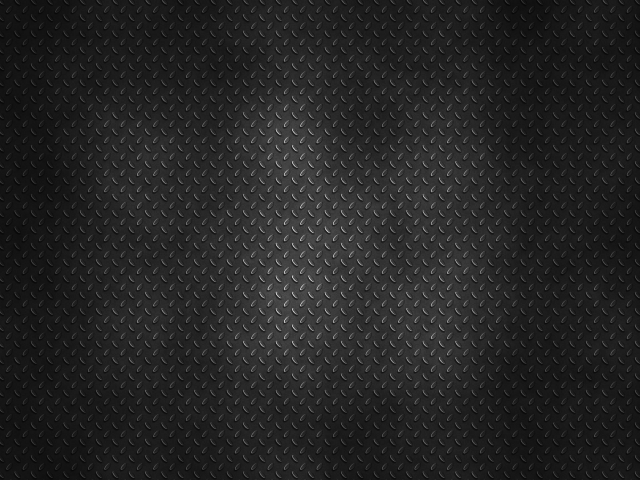
Give the GLSL for this texture, as a WebGL 1 fragment shader.

```glsl
precision highp float;
uniform vec2 u_resolution;

#define REPEATS 39.2
#define PHASE vec2(0.58, 0.83)
#define LUG_RADII vec2(0.27, 0.125)
#define LUG_SLOPE 0.84
#define EDGE_DARK 0.072
#define GLOW_GAIN 0.16
#define GLOW_CENTER vec2(0.515, 0.375)
#define GLOW_SIZE vec2(0.34, 0.33)
#define BLOTCH_PERIOD vec2(0.253, 0.267)
#define LIGHT_DIR vec2(-0.96, -0.28)

float hash(vec2 p) {
  p = fract(p * vec2(0.1031, 0.1137));
  p += dot(p, p.yx + 33.33);
  return fract((p.x + p.y) * p.x * 17.0);
}

float noise(vec2 p) {
  vec2 i = floor(p);
  vec2 f = fract(p);
  f = f * f * (3.0 - 2.0 * f);
  return mix(mix(hash(i), hash(i + vec2(1.0, 0.0)), f.x),
             mix(hash(i + vec2(0.0, 1.0)), hash(i + vec2(1.0, 1.0)), f.x), f.y);
}

float fbm(vec2 p) {
  float sum = 0.0;
  float gain = 0.5;
  for (int i = 0; i < 5; i++) {
    sum += gain * noise(p);
    p = p * 2.03 + 17.3;
    gain *= 0.5;
  }
  return sum;
}

float ellipseDistance(vec2 q, vec2 radii) {
  float k = length(q / radii);
  return k * (k - 1.0) / max(length(q / (radii * radii)), 0.001);
}

vec2 rotate(vec2 q, float angle) {
  float c = cos(angle);
  float s = sin(angle);
  return vec2(c * q.x - s * q.y, s * q.x + c * q.y);
}

// Multiplies the plate tone by one embossed, tilted lug
float emboss(float tone, vec2 cell, float angle, float aa) {
  vec2 local = fract(cell) - 0.5;
  vec2 q = rotate(local, -angle);
  float d = ellipseDistance(q, LUG_RADII);
  vec2 normal = rotate(normalize(q / (LUG_RADII * LUG_RADII) + 0.0001), angle);
  float facing = dot(normal, LIGHT_DIR);

  vec2 shadowPoint = rotate(local + vec2(0.035, 0.075), -angle);
  float shadow = smoothstep(0.07, -0.05, ellipseDistance(shadowPoint, LUG_RADII));
  float body = smoothstep(aa, -aa, d);
  float rim = smoothstep(0.035 + aa, 0.01, abs(d + 0.035));

  tone *= 1.0 - 0.55 * shadow * (1.0 - body);
  tone *= 1.0 + body * (0.12 + 0.25 * facing * smoothstep(-0.12, 0.0, d));
  return tone * (1.0 + rim * body * max(0.5 + 0.7 * facing, -0.2));
}

void main() {
  vec2 p = gl_FragCoord.xy / u_resolution.x;
  float aa = 0.6 * REPEATS / u_resolution.x;

  // Central glow with a soft lattice of lighter patches
  vec2 g = (p - GLOW_CENTER) / GLOW_SIZE;
  float glow = exp(-dot(g, g));
  vec2 wave = cos(6.28318 * (p - vec2(0.445, 0.242)) / BLOTCH_PERIOD);
  float patches = 0.13 * wave.x + 0.05 * wave.y + 0.06 * wave.x * wave.y;
  float tone = (EDGE_DARK + GLOW_GAIN * glow) * (1.0 + patches);

  // Worn, smudged metal with fine grain
  tone *= 0.72 + 0.58 * fbm(p * 11.0 + 3.0);
  tone *= 0.86 + 0.28 * fbm(p * 70.0);
  tone *= 0.94 + 0.12 * hash(floor(p * 512.0));

  // Two interleaved grids of lugs, leaning opposite ways
  vec2 cell = p * REPEATS - PHASE + 0.5;
  tone = emboss(tone, cell, LUG_SLOPE, aa);
  tone = emboss(tone, cell + 0.5, -LUG_SLOPE, aa);

  gl_FragColor = vec4(vec3(clamp(tone, 0.0, 1.0)), 1.0);
}
```
